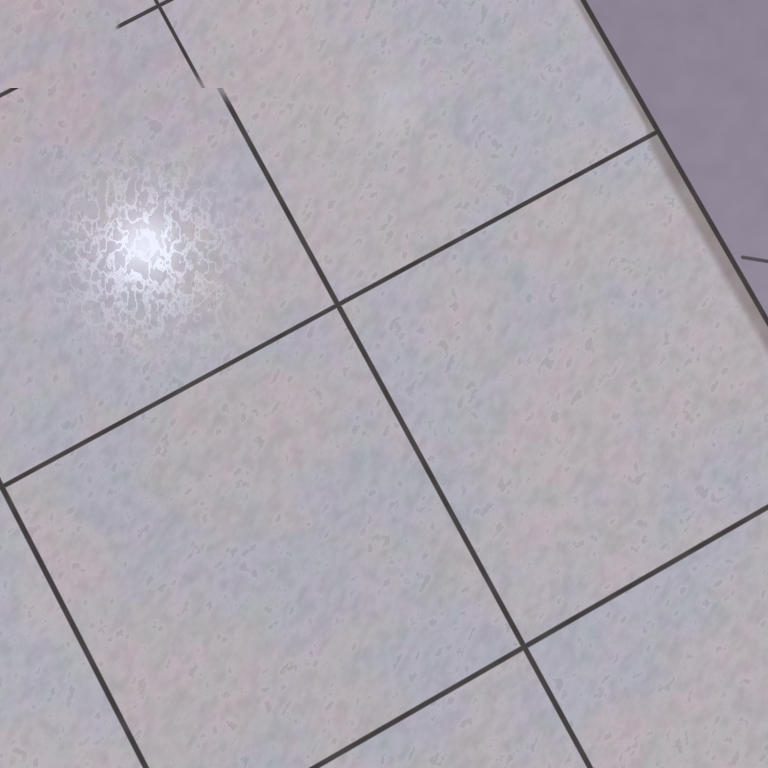
Write a three.js fragment shader that draws this texture.

```glsl
// Pale speckled floor tiles seen at a slant, with thin dark joints and a lamp glare.
// A projective mapping turns the canvas into tile units; joints come from fract,
// mottling from layered value noise, and wear and light from soft masks.
varying vec2 vUv;

const vec3 TILE_GREY = vec3(0.685, 0.668, 0.696);
const vec3 TILE_COOL = vec3(0.665, 0.670, 0.725);
const vec3 TILE_WARM = vec3(0.715, 0.680, 0.695);
const vec3 JOINT = vec3(0.245, 0.225, 0.230);
const vec3 SIDE_FLOOR = vec3(0.555, 0.520, 0.585);
const vec3 EDGE_DIRT = vec3(0.510, 0.470, 0.470);
const vec3 GLARE = vec3(0.93, 0.94, 1.0);
const float TILE_SIZE = 0.5;

float hash(vec2 p) {
  vec3 q = fract(vec3(p.xyx) * 0.1031);
  q += dot(q, q.yzx + 33.33);
  return fract((q.x + q.y) * q.z);
}

float noise(vec2 p) {
  vec2 cell = floor(p);
  vec2 f = fract(p);
  f = f * f * (3.0 - 2.0 * f);
  float low = mix(hash(cell), hash(cell + vec2(1.0, 0.0)), f.x);
  float high = mix(hash(cell + vec2(0.0, 1.0)), hash(cell + 1.0), f.x);
  return mix(low, high, f.y);
}

float fbm(vec2 p) {
  float sum = 0.0;
  float gain = 0.5;
  for (int k = 0; k < 4; k++) {
    sum += gain * noise(p);
    p = mat2(1.6, 1.2, -1.2, 1.6) * p + 17.3;
    gain *= 0.5;
  }
  return sum / 0.9375;
}

float cross2(vec2 a, vec2 b) {
  return a.x * b.y - a.y * b.x;
}

// Canvas to tile units: the whole-number lines are the joints.
vec2 toTiles(vec2 p) {
  vec2 corner = vec2(0.440, 0.603);
  vec2 across = vec2(0.4376, 0.2459) - 0.024 * p;
  vec2 up = vec2(-0.197, 0.456) - 0.067 * p;
  vec2 q = p - corner;
  vec2 t = vec2(cross2(q, up), cross2(across, q)) / cross2(across, up);
  t.x -= 0.045 * t.x * t.y;
  return t;
}

float glow(vec2 p, vec2 centre, float radius) {
  vec2 d = (p - centre) / radius;
  return exp(-dot(d, d));
}

float stroke(float d, float halfWidth) {
  return 1.0 - smoothstep(halfWidth - 0.0014, halfWidth + 0.0014, d);
}

float segment(vec2 p, vec2 a, vec2 b) {
  vec2 ab = b - a;
  return length(p - a - ab * clamp(dot(p - a, ab) / dot(ab, ab), 0.0, 1.0));
}

// Mottled glaze: broad tint, soft clouds and fine slanted flecks.
vec3 glaze(vec2 p, vec2 tileId) {
  float cloud = fbm(p * 9.0 + hash(tileId) * 20.0);
  float fleck = fbm(mat2(0.87, 0.5, -0.5, 0.87) * p * vec2(105.0, 65.0));
  float hue = fbm(p * 34.0 + 51.0);
  vec3 c = mix(TILE_COOL, TILE_WARM, smoothstep(0.28, 0.72, cloud));
  c = mix(TILE_GREY, c, 0.65);
  c += (fleck - 0.5) * 0.10 + (hue - 0.5) * vec3(0.05, -0.01, 0.03);
  c -= 0.07 * smoothstep(0.66, 0.80, fleck);
  return c + (hash(tileId + 7.0) - 0.5) * 0.012 + 0.008;
}

// Lamp reflection broken up by the rippled surface.
float glare(vec2 p) {
  vec2 centre = vec2(0.188, 0.680);
  float ripple = 1.0 - abs(2.0 * fbm(p * vec2(105.0, 75.0) + 9.0) - 1.0);
  float glint = smoothstep(0.72, 0.98, ripple);
  float core = glow(p, centre, 0.040);
  float halo = glow(p, centre - vec2(0.0, 0.010), 0.095);
  return core * 0.8 + halo * (0.10 + 0.65 * glint) + 0.14 * glow(p, vec2(0.515, 0.865), 0.040);
}

void main() {
  vec2 p = vUv;

  // The joints slip sideways near the upper left.
  float slip = step(0.885, p.y) * step(p.x, 0.4);
  vec2 t = toTiles(p + vec2(0.021 * slip, 0.0));
  vec2 d = abs(fract(t + 0.5) - 0.5) * TILE_SIZE;
  float side = smoothstep(0.997, 1.003, t.x);

  vec3 color = glaze(p, floor(t));
  color += vec3(0.012, -0.012, -0.012) * glow(p, vec2(0.08, 0.92), 0.22);

  // Grime along the last joint, broader below the crossing.
  float dirtWidth = mix(0.055, 0.030, smoothstep(-0.05, 0.05, t.y));
  float dirt = smoothstep(1.0 - dirtWidth, 1.0 - 0.5 * dirtWidth, t.x);
  color = mix(color, EDGE_DIRT, dirt * (0.5 + 0.3 * noise(p * 40.0)));

  // Plain neighbouring floor.
  vec3 plain = SIDE_FLOOR + 0.05 * (0.9 - p.y) + 0.03 * (fbm(p * 45.0) - 0.5);
  color = mix(color, plain, side);

  // Joints with slight wear, a faded break and a worn-off end.
  float wear = 0.88 + 0.12 * noise(p * 55.0);
  float fade = 1.0 - 0.65 * exp(-pow(abs(p.y - 0.885) / 0.014, 2.0)) * step(p.x, 0.4);
  float column = stroke(d.x, 0.0034 - 0.0010 * slip) * fade;
  float row = stroke(d.y, 0.0030) * (1.0 - side);
  row *= mix(1.0, smoothstep(0.148, 0.158, p.x), slip);
  float sideJoint = stroke(segment(p, vec2(0.967, 0.665), vec2(1.01, 0.658)), 0.0022);
  color = mix(color, JOINT, max(max(column, row), sideJoint * 0.8) * wear);

  color = mix(color, GLARE, clamp(glare(p), 0.0, 1.0));
  gl_FragColor = vec4(color, 1.0);
}
```
